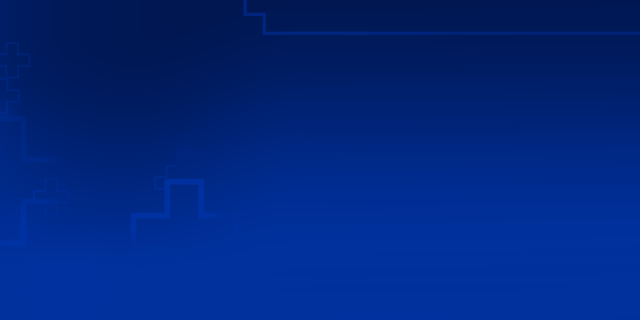
A Shadertoy shader for this background:

```glsl
// Deep blue gradient backdrop with faint pixel-style cross outlines and a stepped line.

#define DEEP_BLUE 0.32
#define BRIGHT_BLUE 0.613
#define FADE_LOW 0.20
#define FADE_HIGH 1.05
#define LEFT_SHADE 0.16
#define LINE_COLOR vec3(0.0, 0.20, 0.66)
#define GRID_CELL 0.047
#define STREAK_GAIN 0.006

float boxDistance(vec2 p, vec2 halfSize) {
    vec2 q = abs(p) - halfSize;
    return length(max(q, 0.0)) + min(max(q.x, q.y), 0.0);
}

// Plus sign whose arms reach three times their half width
float crossDistance(vec2 p, float arm) {
    return min(boxDistance(p, vec2(arm, 3.0 * arm)),
               boxDistance(p, vec2(3.0 * arm, arm)));
}

float stroke(float d, float halfWidth) {
    float aa = 0.75 / iResolution.y;
    return 1.0 - smoothstep(halfWidth - aa, halfWidth + aa, abs(d));
}

float crossOutline(vec2 p, vec2 center, float arm, float halfWidth) {
    return stroke(crossDistance(p - center, arm), halfWidth);
}

float glow(vec2 p, vec2 center, float radius) {
    vec2 q = (p - center) / radius;
    return exp(-dot(q, q));
}

float hash(vec2 p) {
    return fract(sin(dot(p, vec2(127.1, 311.7))) * 43758.5);
}

// Vertical fade, pushed lower on the left, with a lighter left edge
vec3 backdrop(vec2 p) {
    float leftSide = 1.0 - smoothstep(0.35, 0.95, p.x);
    float height = p.y + LEFT_SHADE * leftSide * smoothstep(0.0, 0.35, p.y);
    float blue = mix(BRIGHT_BLUE, DEEP_BLUE, smoothstep(FADE_LOW, FADE_HIGH, height));
    blue += 0.085 * exp(-p.x * 6.0) * smoothstep(0.2, 0.6, p.y);

    // Soft horizontal streaks on the right
    float wave = sin(p.y * 71.0 + sin(p.x * 2.0)) * sin(p.y * 43.0 + 1.3);
    blue += STREAK_GAIN * wave * smoothstep(0.7, 1.1, p.x);
    return vec3(0.0, blue * (0.25 + 0.1 * blue), blue);
}

// Two descending steps followed by a long horizontal edge
float steppedLine(vec2 p) {
    float firstStep = max(0.766 - p.x, 0.955 - p.y);
    float secondStep = max(0.826 - p.x, 0.896 - p.y);
    return stroke(min(firstStep, secondStep), 0.005);
}

float crosses(vec2 p) {
    // Large cross, dissolving to the right and below
    float fade = smoothstep(0.20, 0.30, p.y) * (1.0 - 0.75 * smoothstep(0.63, 0.70, p.x));
    float ink = 0.75 * fade * crossOutline(p, vec2(0.576, 0.273), 0.053, 0.009);

    // Cross cut by the left edge, stronger at its foot
    float foot = mix(0.65, 0.22, smoothstep(0.28, 0.45, p.y));
    foot *= 1.0 - smoothstep(0.13, 0.22, p.x);
    ink = max(ink, foot * crossOutline(p, vec2(0.008, 0.435), 0.065, 0.009));

    // Small crosses
    float small = mix(0.6, 0.25, smoothstep(0.11, 0.16, p.x));
    ink = max(ink, small * crossOutline(p, vec2(0.160, 0.385), 0.018, 0.003));
    float leftPart = 0.45 * (1.0 - smoothstep(0.50, 0.57, p.x));
    ink = max(ink, leftPart * crossOutline(p, vec2(0.539, 0.428), 0.018, 0.003));
    for (int i = 0; i < 2; i++) {
        vec2 center = vec2(0.038 - 0.034 * float(i), 0.812 - 0.112 * float(i));
        ink = max(ink, 0.28 * crossOutline(p, center, 0.018, 0.003));
    }
    return ink;
}

// Faint mesh in the lower left with unevenly lit cells
float mesh(vec2 p) {
    vec2 cell = p / GRID_CELL;
    vec2 edge = abs(fract(cell) - 0.5);
    float aa = 0.75 / (iResolution.y * GRID_CELL);
    float lines = smoothstep(0.46 - aa, 0.46 + aa, max(edge.x, edge.y));
    float area = (1.0 - smoothstep(0.1, 0.75, p.x)) * (1.0 - smoothstep(0.12, 0.35, p.y));
    return area * lines * (0.4 + 0.6 * hash(floor(cell)));
}

void mainImage(out vec4 fragColor, in vec2 fragCoord) {
    vec2 p = fragCoord / iResolution.y;
    p.x *= 2.0 * iResolution.y / iResolution.x;

    vec3 color = backdrop(p);

    // Local pools of light
    float light = 0.12 * glow(p, vec2(0.578, 0.523), 0.035)
                + 0.25 * glow(p, vec2(0.05, 0.30), 0.07)
                + 0.25 * glow(p, vec2(0.20, 0.09), 0.13)
                + 0.15 * glow(p, vec2(0.02, 0.65), 0.03);
    color = mix(color, LINE_COLOR, light);

    // Line work
    color = mix(color, LINE_COLOR, 0.16 * mesh(p));
    color = mix(color, LINE_COLOR, crosses(p));
    float lineFade = mix(0.50, 0.36, smoothstep(0.8, 1.8, p.x));
    color = mix(color, LINE_COLOR, lineFade * steppedLine(p));

    fragColor = vec4(color, 1.0);
}
```
